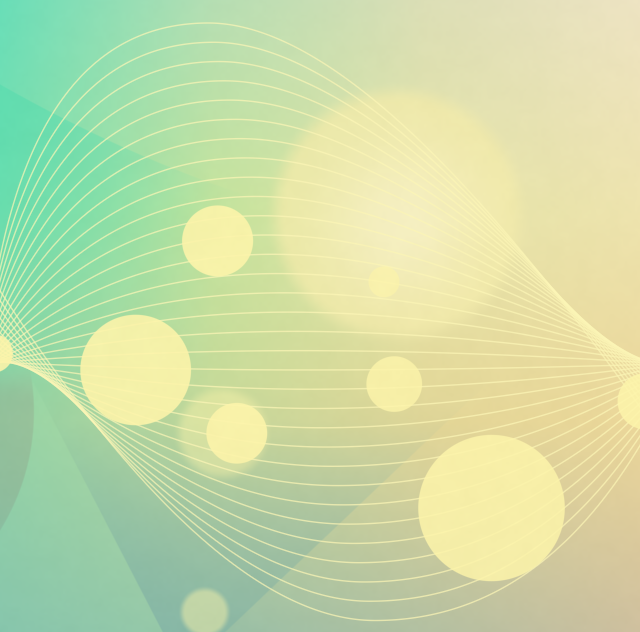
Give the GLSL for this background, as a Shadertoy shader.

```glsl
// Pastel gradient backdrop with a twisting ribbon of fine lines and soft pale discs.

#define LINE_COUNT 32
#define LINE_HALF_WIDTH 0.0011
#define LINE_ALPHA 0.72
#define DISC_COUNT 8
#define GRAIN 0.012
#define CANVAS_HEIGHT 0.989
#define CREAM vec3(0.988, 0.955, 0.665)
#define LINE_COLOR vec3(0.985, 0.960, 0.710)
#define GLOW_COLOR vec3(0.950, 0.917, 0.655)

float hash(vec2 p) {
    vec3 q = fract(vec3(p.xyx) * 0.1031);
    q += dot(q, q.yzx + 33.33);
    return fract((q.x + q.y) * q.z);
}

float noise(vec2 p) {
    vec2 i = floor(p), f = fract(p);
    f = f * f * (3.0 - 2.0 * f);
    return mix(mix(hash(i), hash(i + vec2(1, 0)), f.x),
               mix(hash(i + vec2(0, 1)), hash(i + vec2(1, 1)), f.x), f.y);
}

// Piecewise blend of four colours, t in 0..1
vec3 ramp(vec3 a, vec3 b, vec3 c, vec3 d, float t) {
    t *= 3.0;
    vec3 col = mix(a, b, clamp(t, 0.0, 1.0));
    col = mix(col, c, clamp(t - 1.0, 0.0, 1.0));
    return mix(col, d, clamp(t - 2.0, 0.0, 1.0));
}

// Coverage where distance d is negative, softened over the given width
float fill(float d, float soft) {
    return smoothstep(0.5 * soft, -0.5 * soft, d);
}

float disc(vec2 p, vec2 center, float radius, float soft) {
    return fill(length(p - center) - radius, soft);
}

vec3 gradient(vec2 uv) {
    vec3 bottom = ramp(vec3(.47, .73, .68), vec3(.59, .75, .65), vec3(.70, .75, .63), vec3(.81, .75, .62), uv.x);
    vec3 low    = ramp(vec3(.56, .82, .64), vec3(.78, .85, .60), vec3(.89, .84, .59), vec3(.92, .84, .60), uv.x);
    vec3 high   = ramp(vec3(.46, .87, .68), vec3(.77, .89, .61), vec3(.89, .89, .65), vec3(.93, .89, .68), uv.x);
    vec3 top    = ramp(vec3(.41, .87, .72), vec3(.71, .87, .70), vec3(.86, .87, .71), vec3(.93, .89, .76), uv.x);
    return ramp(bottom, low, high, top, uv.y);
}

// Translucent folds in the corners
vec3 addFolds(vec3 col, vec2 p, float px) {
    float edge = 0.857 - 0.57 * p.x + 0.307 * p.x * p.x;
    float upper = fill(p.y - edge, 2.0 * px) * smoothstep(0.42, 0.0, p.x) * smoothstep(0.35, 0.85, p.y);
    col = mix(col, vec3(0.34, 0.86, 0.68), 0.6 * upper);

    float slant = (p.x - 0.052 - 0.517 * (0.391 - p.y)) / 1.126;
    float rise = (0.95 * (p.x - 0.352) - p.y) / 1.38;
    float fade = smoothstep(0.42, 0.0, p.y);
    float valley = fill(-slant, 2.0 * px) * fill(rise, 2.0 * px);
    col = mix(col, vec3(0.48, 0.68, 0.64), 0.45 * valley * fade);

    float leaf = disc(p, vec2(-0.30, 0.345), 0.353, 2.0 * px);
    float below = smoothstep(0.43, 0.36, p.y);
    col = mix(col, vec3(0.63, 0.85, 0.66), 0.35 * fill(slant, 2.0 * px) * (1.0 - leaf) * below);
    return mix(col, vec3(0.59, 0.69, 0.57), 0.5 * leaf * below * smoothstep(0.0, 0.25, p.y));
}

// Height (x) and slope (y) of ribbon line k in 0..1: a parabola along a bent x axis
vec2 ribbon(float x, float k) {
    float bend = mix(0.151, 0.672, k);
    float root = sqrt(max(bend * bend + (1.0 - 2.0 * bend) * x, 1e-4));
    float s = 2.0 * x / (bend + root) - 1.0;
    float bulge = 4.0 * k * (1.0 - k);
    float middle = mix(0.953, 0.018, k);
    float left = mix(0.586, 0.534, k) - 0.137 * bulge;
    float right = mix(0.352, 0.292, k) + 0.104 * bulge;
    float reach = (s < 0.0 ? left : right) - middle;
    return vec2(middle + reach * s * s, 2.0 * s * reach / root);
}

void mainImage(out vec4 fragColor, in vec2 fragCoord) {
    vec2 uv = fragCoord / iResolution.xy;
    vec2 p = uv * vec2(1.0, CANVAS_HEIGHT);
    float px = 1.0 / min(iResolution.x, iResolution.y);

    vec3 col = addFolds(gradient(uv), p, px);

    // Large blurred glow, its bright core and two faint halos
    col = mix(col, GLOW_COLOR, 0.75 * disc(p, vec2(0.621, 0.654), 0.191, 0.036));
    float core = length(p - vec2(0.630, 0.640)) / 0.12;
    col = mix(col, vec3(0.970, 0.945, 0.790), 0.75 * exp(-core * core));
    col = mix(col, CREAM, 0.42 * disc(p, vec2(0.348, 0.311), 0.068, 0.022));
    col = mix(col, CREAM, 0.48 * disc(p, vec2(0.320, 0.031), 0.036, 0.012));

    // Ribbon of lines
    for (int i = 0; i < LINE_COUNT; i++) {
        vec2 line = ribbon(p.x, float(i) / float(LINE_COUNT - 1));
        float d = abs(p.y - line.x) / sqrt(1.0 + line.y * line.y);
        col = mix(col, LINE_COLOR, LINE_ALPHA * clamp(0.5 + (LINE_HALF_WIDTH - d) / px, 0.0, 1.0));
    }

    // Discs: center, radius, opacity
    vec4 discs[DISC_COUNT] = vec4[DISC_COUNT](
        vec4(0.340, 0.612, 0.0555, 0.90), vec4(0.212, 0.410, 0.0865, 0.90),
        vec4(0.370, 0.311, 0.0475, 0.88), vec4(0.616, 0.388, 0.0435, 0.82),
        vec4(0.768, 0.194, 0.1145, 0.86), vec4(0.600, 0.548, 0.0242, 0.70),
        vec4(-0.010, 0.436, 0.030, 0.90), vec4(1.009, 0.361, 0.0440, 0.85));
    for (int i = 0; i < DISC_COUNT; i++)
        col = mix(col, CREAM, discs[i].w * disc(p, discs[i].xy, discs[i].z, 1.5 * px));

    // Faint paper mottling
    col += GRAIN * (0.6 * noise(p * 45.0) + 0.4 * noise(p * 140.0) - 0.5);
    fragColor = vec4(clamp(col, 0.0, 1.0), 1.0);
}
```
